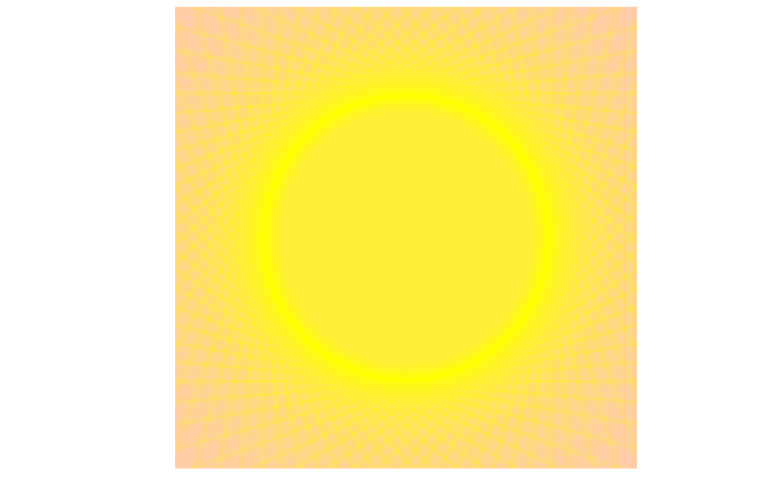
A Shadertoy shader for this background:

```glsl
const float TAU = 6.2831853;
const vec3 PAPER = vec3(1.0);
const vec3 PEACH = vec3(1.0, 0.795, 0.667);
const vec3 YELLOW = vec3(1.0, 1.0, 0.0);

float boxDistance(vec2 p, float halfSide) {
    vec2 d = abs(p) - halfSide;
    return max(d.x, d.y);
}

// Soft evenly spaced threads, centred on zero mean
float threads(float angle, float count) {
    float wave = 0.5 + 0.5 * cos(angle * count);
    return wave * wave * wave * wave - 0.273;
}

// Both families of lines tangent to a circle
float tangentWeave(float angle, float spread, float count) {
    return threads(angle + spread, count) + threads(angle - spread, count);
}

// Faint broken rings inside the circle
float ripples(float radius, float angle, float spacing, float count) {
    float rings = cos(TAU * radius / spacing);
    return rings * (0.6 + 0.4 * cos(angle * count));
}

float discCoverage(float radius, float angle, float rim) {
    float depth = (rim - radius) / 0.024;
    float glow = 0.33 * exp(-depth * depth);
    float grain = 0.025 * ripples(radius, angle, 0.0115, 36.0);
    return 0.67 + glow + grain * smoothstep(0.0, 2.0, depth);
}

float weaveCoverage(float radius, float angle, float rim) {
    float reach = sqrt(max(radius * radius - rim * rim, 0.0));
    float spread = acos(clamp(rim / max(radius, rim), 0.0, 1.0));
    float density = exp(-1.6 * reach - 4.6 * reach * reach);
    float contrast = smoothstep(0.06, 0.34, reach) * exp(-1.6 * reach);
    float coarse = 0.30 * tangentWeave(angle, spread, 72.0);
    float fine = 0.09 * tangentWeave(angle, spread, 216.0);
    return density + contrast * (coarse + fine);
}

void mainImage(out vec4 fragColor, in vec2 fragCoord) {
    float pixel = 1.0 / iResolution.y;
    vec2 center = vec2(0.5 * iResolution.x * pixel + 0.046, 0.505);
    vec2 p = fragCoord * pixel - center;
    float radius = length(p);
    float angle = atan(p.y, p.x + 1e-6);
    float rim = 0.300;

    // Yellow threads over the peach square
    float coverage = radius < rim
        ? discCoverage(radius, angle, rim)
        : weaveCoverage(radius, angle, rim);
    vec3 fabric = mix(PEACH, YELLOW, clamp(coverage, 0.0, 1.0));

    // Square on white paper
    float edge = boxDistance(p, 0.481);
    float mask = 1.0 - smoothstep(-0.5 * pixel, 0.5 * pixel, edge);
    fragColor = vec4(mix(PAPER, fabric, mask), 1.0);
}
```
